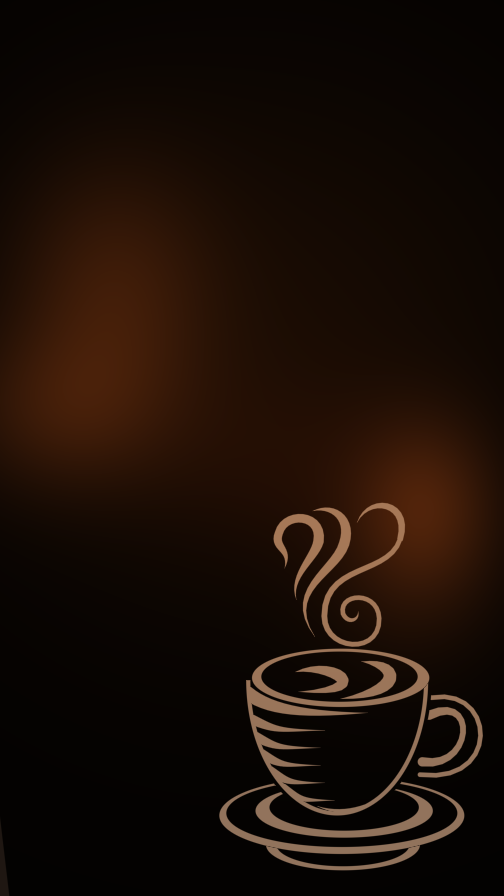
Give the GLSL for this background, as a Shadertoy shader.

```glsl
// A line-drawn cup of coffee with curling steam on a dark, warmly glowing ground.
// Glows are Gaussian blobs; the cup and saucer are ellipse distances; steam,
// handle and shading are cubic curves with a tapering width.

const vec2 CANVAS = vec2(4.32, 7.68);
const vec2 CUP_CENTER = vec2(2.89, 1.85);
const vec2 CUP_RADIUS = vec2(0.78, 1.16);
const int CURVE_STEPS = 14;

float glow(vec2 p, vec2 center, vec2 radius) {
    vec2 q = (p - center) / radius;
    return exp(-dot(q, q));
}

// Approximate signed distance to an ellipse
float ellipse(vec2 p, vec2 center, vec2 radius) {
    vec2 q = (p - center) / radius;
    float k = length(q);
    return k * (k - 1.0) / max(length(q / radius), 1e-4);
}

// Area between an outer ellipse and a possibly off-center hole
float ring(vec2 p, vec2 center, vec2 radius, vec2 holeCenter, vec2 holeRadius) {
    return max(ellipse(p, center, radius), -ellipse(p, holeCenter, holeRadius));
}

vec2 cubic(vec2 a, vec2 b, vec2 c, vec2 d, float t) {
    float s = 1.0 - t;
    return s * s * s * a + 3.0 * s * t * (s * b + t * c) + t * t * t * d;
}

// Cubic curve; w holds the start, middle and end controls of its half width
float stroke(vec2 p, vec2 a, vec2 b, vec2 c, vec2 d, vec3 w) {
    float dist = 1e3;
    vec2 from = a;
    for (int i = 0; i < CURVE_STEPS; i++) {
        vec2 to = cubic(a, b, c, d, float(i + 1) / float(CURVE_STEPS));
        vec2 edge = to - from;
        float h = clamp(dot(p - from, edge) / dot(edge, edge), 0.0, 1.0);
        float t = (float(i) + h) / float(CURVE_STEPS);
        float width = mix(mix(w.x, w.y, t), mix(w.y, w.z, t), t);
        dist = min(dist, length(p - from - edge * h) - width);
        from = to;
    }
    return dist;
}

float steam(vec2 p) {
    // Left wisp
    float d = stroke(p, vec2(2.44, 2.81), vec2(2.50, 2.98), vec2(2.34, 2.98), vec2(2.39, 3.11), vec3(0.0, 0.04, 0.035));
    d = min(d, stroke(p, vec2(2.39, 3.11), vec2(2.44, 3.30), vec2(2.77, 3.28), vec2(2.73, 3.04), vec3(0.035, 0.035, 0.045)));
    d = min(d, stroke(p, vec2(2.73, 3.04), vec2(2.70, 2.90), vec2(2.48, 2.74), vec2(2.54, 2.54), vec3(0.045, 0.03, 0.0)));
    // Middle wisp
    d = min(d, stroke(p, vec2(2.68, 3.30), vec2(2.85, 3.36), vec2(3.02, 3.24), vec2(2.95, 3.02), vec3(0.0, 0.04, 0.045)));
    d = min(d, stroke(p, vec2(2.95, 3.02), vec2(2.88, 2.78), vec2(2.42, 2.62), vec2(2.70, 2.22), vec3(0.045, 0.035, 0.0)));
    // Right wisp, ending in a spiral
    d = min(d, stroke(p, vec2(3.06, 3.20), vec2(3.16, 3.44), vec2(3.52, 3.38), vec2(3.43, 3.06), vec3(0.0, 0.04, 0.025)));
    d = min(d, stroke(p, vec2(3.43, 3.06), vec2(3.33, 2.74), vec2(2.78, 2.86), vec2(2.78, 2.40), vec3(0.02, 0.025, 0.025)));
    d = min(d, stroke(p, vec2(2.78, 2.40), vec2(2.78, 2.10), vec2(3.26, 2.06), vec2(3.25, 2.38), vec3(0.025, 0.02, 0.02)));
    d = min(d, stroke(p, vec2(3.25, 2.38), vec2(3.24, 2.62), vec2(2.90, 2.60), vec2(2.94, 2.42), vec3(0.02)));
    return min(d, stroke(p, vec2(2.94, 2.42), vec2(2.98, 2.33), vec2(3.08, 2.36), vec2(3.07, 2.44), vec3(0.02, 0.02, 0.0)));
}

float cup(vec2 p, float body) {
    float d = abs(body + 0.018) - 0.018;
    // Shading under the rim and along the foot
    d = min(d, stroke(p, vec2(2.12, 1.74), vec2(2.30, 1.60), vec2(2.60, 1.55), vec2(3.15, 1.57), vec3(0.06, 0.05, 0.0)));
    d = min(d, stroke(p, vec2(2.72, 0.77), vec2(2.95, 0.68), vec2(3.15, 0.74), vec2(3.36, 0.90), vec3(0.0, 0.04, 0.0)));
    // Tapered hatching from the left side
    for (int i = 0; i < 5; i++) {
        float n = float(i), y = 1.52 - 0.15 * n;
        float depth = (CUP_CENTER.y - y) / CUP_RADIUS.y;
        vec2 start = vec2(CUP_CENTER.x - CUP_RADIUS.x * sqrt(1.0 - depth * depth), y);
        vec2 end = vec2(2.74 + 0.02 * (n - 1.5) * (n - 1.5), y - 0.10);
        vec2 bend = vec2(mix(start.x, end.x, 0.35), end.y);
        d = min(d, stroke(p, start, bend, bend, end, vec3(0.045, 0.025, 0.0)));
    }
    d = max(d, max(body, p.y - CUP_CENTER.y));
    // Rim and swirls on the coffee
    vec2 rim = vec2(2.92, 1.87), rimRadius = vec2(0.76, 0.25);
    d = max(d, -ellipse(p, rim, rimRadius));
    d = min(d, ring(p, rim, rimRadius, vec2(2.91, 1.88), vec2(0.67, 0.215)));
    d = min(d, stroke(p, vec2(2.53, 1.92), vec2(2.85, 2.02), vec2(3.25, 1.75), vec2(2.56, 1.75), vec3(0.0, 0.10, 0.0)));
    return min(d, stroke(p, vec2(3.10, 2.01), vec2(3.45, 1.98), vec2(3.45, 1.75), vec2(2.92, 1.69), vec3(0.0, 0.11, 0.0)));
}

float saucerAndHandle(vec2 p) {
    vec2 plate = vec2(2.93, 0.69), plateRadius = vec2(1.05, 0.33);
    vec2 foot = vec2(2.94, 0.44);
    float d = ring(p, foot, vec2(0.66, 0.22), foot, vec2(0.57, 0.185));
    d = max(d, -ellipse(p, plate, plateRadius));
    d = min(d, ring(p, plate, plateRadius, vec2(2.93, 0.71), vec2(0.99, 0.29)));
    d = min(d, ring(p, vec2(2.95, 0.73), vec2(0.76, 0.23), vec2(2.95, 0.76), vec2(0.64, 0.20)));
    d = min(d, stroke(p, vec2(3.70, 1.70), vec2(4.25, 1.80), vec2(4.30, 0.95), vec2(3.60, 1.04), vec3(0.02)));
    return min(d, stroke(p, vec2(3.68, 1.55), vec2(4.10, 1.75), vec2(4.05, 1.08), vec2(3.62, 1.15), vec3(0.04, 0.01, 0.04)));
}

vec3 background(vec2 p) {
    vec3 amber = vec3(0.24, 0.105, 0.032);
    vec3 color = vec3(0.012, 0.007, 0.004);
    color += vec3(0.085, 0.038, 0.008) * glow(p, vec2(2.2, 4.7), vec2(2.5, 2.4));
    color += vec3(0.05, 0.014, 0.004) * glow(p, vec2(2.5, 3.7), vec2(1.1, 0.8));
    color += amber * 0.60 * glow(p, vec2(0.50, 4.15), vec2(0.90, 0.70));
    color += amber * 0.70 * glow(p, vec2(0.95, 5.15), vec2(0.85, 1.10));
    color += amber * 0.85 * glow(p, vec2(3.65, 3.35), vec2(0.60, 0.75));
    return color + amber * 0.30 * glow(p, vec2(3.50, 2.70), vec2(0.80, 0.90));
}

void mainImage(out vec4 fragColor, in vec2 fragCoord) {
    vec2 p = fragCoord / iResolution.xy * CANVAS;
    float aa = 0.75 * CANVAS.y / iResolution.y;
    vec3 color = background(p);

    // Pale sliver in the lower left corner
    color = mix(color, vec3(0.12, 0.09, 0.07), smoothstep(aa, -aa, p.x - 0.08 + 0.118 * p.y));

    // Line art, evaluated only where it lies
    if (p.x > 1.8 && p.y < 3.5) {
        float body = ellipse(p, CUP_CENTER, CUP_RADIUS);
        float lines = max(saucerAndHandle(p), 0.03 - body);
        lines = min(lines, min(cup(p, body), steam(p)));
        vec3 ink = mix(vec3(0.57, 0.45, 0.36), vec3(0.65, 0.47, 0.34), smoothstep(0.5, 3.2, p.y));
        color = mix(color, ink, smoothstep(aa, -aa, lines));
    }
    fragColor = vec4(color, 1.0);
}
```
